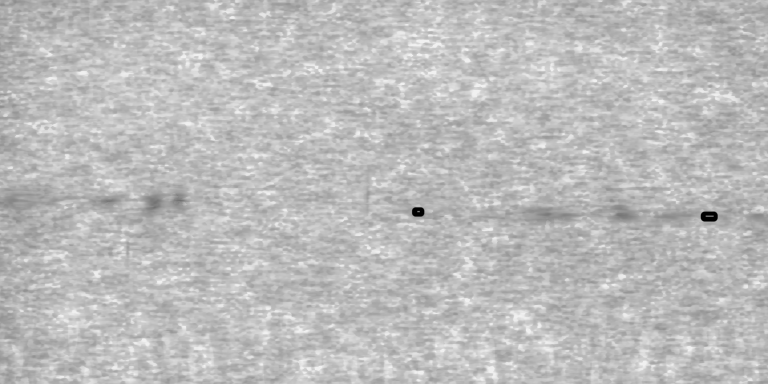
This texture is drawn by a Shadertoy shader. Its source:

```glsl
// Brushed grey metal sheet with a broken row of smudges and two small black pits.

float hash(vec2 p) {
    vec3 q = fract(vec3(p.xyx) * 0.1031);
    q += dot(q, q.yzx + 33.33);
    return fract((q.x + q.y) * q.z);
}

// Cellular noise: random cell tones blended by distance, centred on zero
float cellTone(vec2 p) {
    vec2 cell = floor(p), local = p - cell;
    float total = 0.0, weights = 0.0;
    for (int y = -1; y <= 1; y++)
    for (int x = -1; x <= 1; x++) {
        vec2 offset = vec2(x, y), id = cell + offset + 40.0;
        vec2 seed = vec2(hash(id), hash(id + 71.7));
        vec2 d = offset + 0.15 + 0.7 * seed - local;
        float w = exp(-5.0 * dot(d, d));
        total += w * hash(id + 19.3);
        weights += w;
    }
    return total / weights - 0.5;
}

// Soft elliptical spot, one at its centre
float spot(vec2 p, vec2 centre, vec2 radius) {
    vec2 d = (p - centre) / radius;
    return exp(-dot(d, d));
}

float roundBox(vec2 p, vec2 halfSize, float corner) {
    vec2 q = abs(p) - halfSize + corner;
    return length(max(q, 0.0)) + min(max(q.x, q.y), 0.0) - corner;
}

// Black pit with a small grey glint inside
float pit(float tone, vec2 p, vec2 halfSize, vec2 glintSize) {
    float soft = max(0.002, 0.8 / iResolution.y);
    float body = roundBox(p, halfSize, 0.8 * halfSize.y);
    float glint = roundBox(p - vec2(0.001), glintSize, 0.001);
    tone = mix(tone, 0.0, smoothstep(soft, -soft, body));
    return mix(tone, 0.55, smoothstep(soft, -soft, glint));
}

void mainImage(out vec4 fragColor, in vec2 fragCoord) {
    vec2 p = fragCoord / iResolution.y;
    p.x *= 2.0 * iResolution.y / iResolution.x;

    // Brushed grain, from broad blotches to fine horizontal fibres
    float mottle = cellTone(p * vec2(26.0, 30.0));
    float fibre = cellTone(p * vec2(30.0, 135.0) + 9.0);
    float speck = cellTone(p * vec2(95.0, 145.0) + 3.0);
    float tone = 0.737 + 0.02 * cellTone(p * 4.5 + 5.0) + 0.06 * mottle;
    tone += 0.05 * cellTone(p * vec2(16.0, 60.0)) + 0.13 * fibre + 0.13 * speck;
    tone += 0.08 * smoothstep(-0.1, 0.4, mottle) * smoothstep(0.05, 0.5, speck + 0.5 * fibre);

    // Pale patches: centre and radius
    vec4 patches[10] = vec4[10](
        vec4(1.10, 0.91, 0.20, 0.13), vec4(0.40, 0.78, 0.34, 0.20),
        vec4(0.10, 0.58, 0.14, 0.07), vec4(0.19, 0.20, 0.04, 0.08),
        vec4(0.69, 0.10, 0.02, 0.06), vec4(0.90, 0.09, 0.03, 0.06),
        vec4(1.18, 0.08, 0.06, 0.07), vec4(1.42, 0.80, 0.10, 0.08),
        vec4(1.05, 0.34, 0.10, 0.05), vec4(1.37, 0.17, 0.06, 0.10));
    for (int i = 0; i < 10; i++) {
        float gain = i > 2 && i < 7 ? 0.06 : 0.035;
        tone += gain * spot(p, patches[i].xy, patches[i].zw);
    }
    tone += 0.11 * spot(p, vec2(0.315, 0.52), vec2(0.022, 0.018));

    // Darker right half and edges
    tone -= 0.03 * spot(p, vec2(1.65, 0.40), vec2(0.5, 0.18));
    tone -= 0.07 * exp(-p.x * 10.0) + 0.03 * exp((p.x - 2.0) * 8.0);
    tone -= 0.03 * smoothstep(0.9, 1.0, p.y);

    // Pale upright streaks along the bottom
    float upright = cellTone(p * vec2(45.0, 14.0) + 17.0);
    tone += smoothstep(0.26, 0.1, p.y) * (0.05 * upright + 0.04 * smoothstep(0.05, 0.35, upright));

    // Smudges: centre and radius
    vec4 smudges[8] = vec4[8](
        vec4(0.055, 0.484, 0.040, 0.024), vec4(0.285, 0.474, 0.028, 0.015),
        vec4(0.402, 0.470, 0.026, 0.028), vec4(0.465, 0.479, 0.024, 0.024),
        vec4(1.440, 0.437, 0.065, 0.020), vec4(1.620, 0.440, 0.042, 0.020),
        vec4(1.750, 0.435, 0.080, 0.016), vec4(1.970, 0.434, 0.035, 0.016));
    float stain = 0.0;
    for (int i = 0; i < 8; i++) {
        float strength = i == 2 || i == 3 ? 0.28 : i > 5 ? 0.14 : 0.21;
        stain += strength * spot(p, smudges[i].xy, smudges[i].zw);
    }
    stain -= 0.17 * spot(p, vec2(0.058, 0.482), vec2(0.017, 0.010));
    stain += 0.10 * spot(p, vec2(1.09, 0.447), vec2(0.045, 0.022));
    stain += 0.08 * spot(p, vec2(0.16, 0.477), vec2(0.08, 0.014));
    tone -= stain * (1.0 + 0.9 * speck + 0.4 * mottle);

    // Faint upright scratches
    tone -= 0.08 * spot(p, vec2(0.958, 0.49), vec2(0.005, 0.05));
    tone -= 0.14 * spot(p, vec2(0.333, 0.35), vec2(0.005, 0.022));

    tone = clamp(tone, 0.3, 0.94);
    tone = pit(tone, p - vec2(1.089, 0.448), vec2(0.016, 0.012), vec2(0.003, 0.0015));
    tone = pit(tone, p - vec2(1.847, 0.436), vec2(0.022, 0.013), vec2(0.010, 0.0015));
    fragColor = vec4(vec3(tone), 1.0);
}
```
